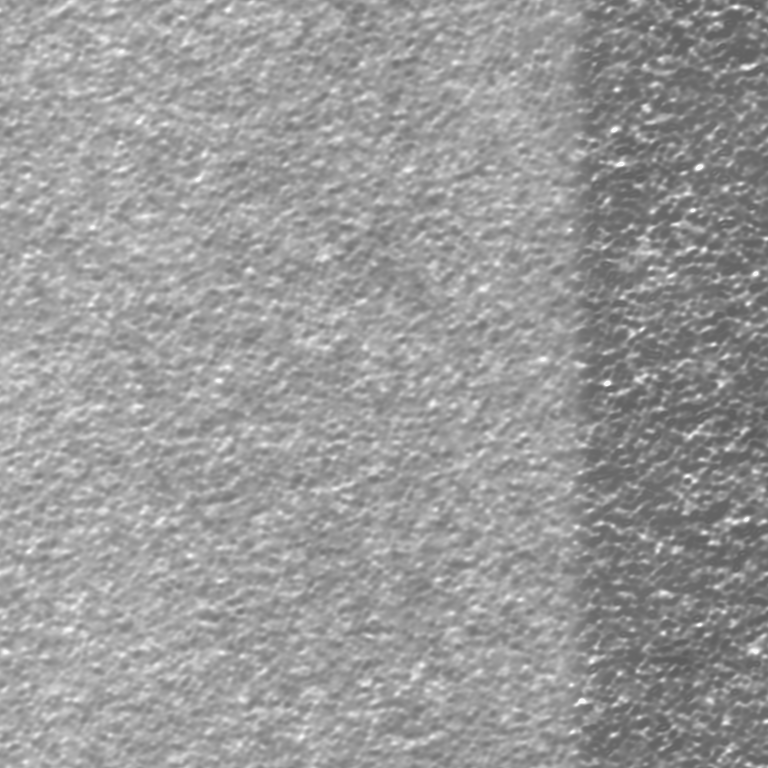
A Shadertoy shader for this texture:

```glsl
vec3 hash3(vec2 cell) {
    vec3 h = fract(cell.xyx * vec3(0.1031, 0.1030, 0.0973));
    h += dot(h, h.yxz + 33.33);
    return fract((h.xxy + h.yzz) * h.zyx);
}

// Cellular noise: one soft bump or pit scattered in each cell
float grains(vec2 p) {
    vec2 cell = floor(p);
    float sum = 0.0;
    for (int y = -1; y <= 1; y++) {
        for (int x = -1; x <= 1; x++) {
            vec2 id = cell + vec2(x, y);
            vec3 rnd = hash3(id + 200.0);
            vec2 d = p - id - rnd.xy;
            float k = max(0.0, 1.0 - dot(d, d));
            sum += (rnd.z * 2.0 - 1.0) * k * k * k;
        }
    }
    return sum;
}

// Grains of three sizes, stretched along a slightly rising direction
float relief(vec2 uv) {
    vec2 p = mat2(0.95, -0.31, 0.31, 0.95) * uv * vec2(1.0, 1.0);
    p.x *= 0.72;
    return 0.62 * grains(p * 92.0)
         + 0.50 * grains(p * 165.0 + 17.3)
         + 0.32 * grains(p * 43.0 + 51.7);
}

void mainImage(out vec4 fragColor, in vec2 fragCoord) {
    vec2 uv = fragCoord / iResolution.xy;

    // Light from above brightens upper slopes and darkens creases
    float rough = relief(uv) - 0.4 * relief(uv + vec2(-0.002, 0.007));
    float blotch = grains(uv * vec2(9.0, 14.0) + 5.0);

    // Pale sheet, lighter towards the left
    float pale = 0.608 + 0.05 * smoothstep(0.6, 0.0, uv.x)
               + 0.012 * smoothstep(0.5, 0.74, uv.x);
    pale += 0.205 * rough + 0.06 * rough * rough + 0.022 * blotch;

    // Darker band with stronger, glinting grains
    float dark = 0.485 - 0.08 * (uv.x - 0.75);
    dark += 0.25 * rough + 0.22 * rough * rough + 0.035 * blotch;

    float band = smoothstep(0.73, 0.77, uv.x + 0.012 * rough);
    float tone = mix(pale, dark, band);
    fragColor = vec4(vec3(clamp(tone, 0.25, 0.97)), 1.0);
}
```
